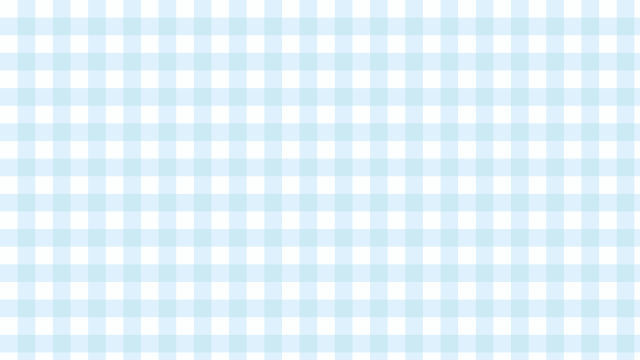
Give the GLSL for this pattern, as a Shadertoy shader.

```glsl
// Pale blue gingham: two sets of even stripes, one across and one down.
// Each set gives an edge-smoothed coverage; their sum picks white, single
// or double tint. The weave is anchored at the upper left corner.

const float REPEATS_DOWN = 10.215;   // stripe pairs per canvas height
const float STRIPE_WIDTH = 0.5;      // tinted share of each repeat
const float EDGE_SOFTNESS = 1.0;     // edge blur, in output pixels

const vec3 GROUND = vec3(0.992, 1.0, 1.0);
const vec3 SINGLE_TINT = vec3(0.870, 0.947, 0.987);
const vec3 DOUBLE_TINT = vec3(0.796, 0.919, 0.958);

// Coverage of the stripes on both axes; each stripe ends its repeat.
vec2 stripeCoverage(vec2 cell, float blur) {
    float center = 1.0 - 0.5 * STRIPE_WIDTH;
    vec2 offset = abs(fract(cell - center + 0.5) - 0.5);
    vec2 inside = 0.5 * STRIPE_WIDTH - offset;
    return clamp(inside / blur + 0.5, 0.0, 1.0);
}

void mainImage(out vec4 fragColor, in vec2 fragCoord) {
    // Square repeats, measured right and down from the upper left
    vec2 fromCorner = vec2(fragCoord.x, iResolution.y - fragCoord.y);
    float cellsPerPixel = REPEATS_DOWN / iResolution.y;
    vec2 stripes = stripeCoverage(fromCorner * cellsPerPixel,
                                  EDGE_SOFTNESS * cellsPerPixel);

    // One stripe tints the ground, a crossing deepens it
    float either = max(stripes.x, stripes.y);
    float crossing = stripes.x * stripes.y;
    vec3 color = mix(GROUND, SINGLE_TINT, either);
    color = mix(color, DOUBLE_TINT, crossing);

    fragColor = vec4(color, 1.0);
}
```
